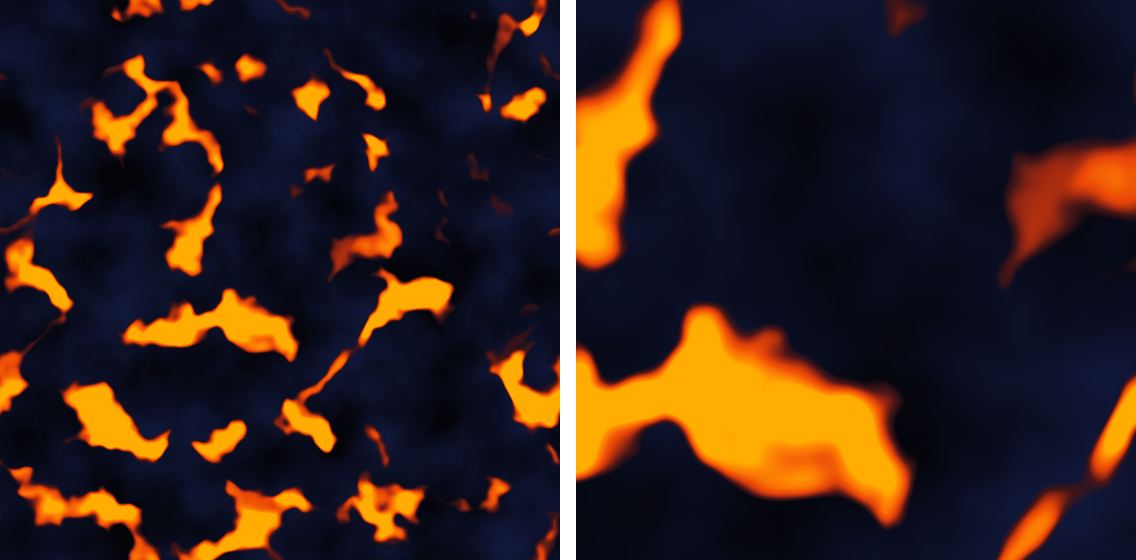
Left: the whole. Right: its middle third, enlarged.
A Shadertoy shader for this texture:

```glsl
vec2 gradientAt(vec2 cell, float period, float seed) {
    cell = mod(cell, period) + seed;
    float angle = 6.2832 * fract(sin(dot(cell, vec2(127.1, 311.7))) * 43758.5);
    return vec2(cos(angle), sin(angle));
}

// Gradient noise that wraps after one canvas
float noise(vec2 uv, float period, float seed) {
    vec2 p = uv * period;
    vec2 i = floor(p), f = p - i;
    vec2 u = f * f * f * (f * (f * 6.0 - 15.0) + 10.0);
    vec2 e = vec2(1, 0);
    float a = dot(gradientAt(i, period, seed), f);
    float b = dot(gradientAt(i + e.xy, period, seed), f - e.xy);
    float c = dot(gradientAt(i + e.yx, period, seed), f - e.yx);
    float d = dot(gradientAt(i + e.xx, period, seed), f - e.xx);
    return mix(mix(a, b, u.x), mix(c, d, u.x), u.y);
}

float fbm(vec2 uv, float period, float seed) {
    float sum = 0.0, amplitude = 1.0;
    for (int k = 0; k < 4; k++) {
        sum += amplitude * noise(uv, period, seed);
        amplitude *= 0.47;
        period *= 2.0;
        seed += 17.3;
    }
    return sum;
}

// Dark smoky blue
vec3 nightColor(vec2 uv) {
    float smoke = 0.5 + 0.9 * fbm(uv, 7.0, 3.7);
    return mix(vec3(0.012, 0.014, 0.03), vec3(0.065, 0.09, 0.225), clamp(smoke, 0.0, 1.0));
}

// Glow, ember, flame and a flat yellow core
vec3 heatColor(vec3 night, float heat) {
    vec3 color = mix(night, vec3(0.25, 0.08, 0.09), smoothstep(0.14, 0.20, heat));
    color = mix(color, vec3(0.60, 0.15, 0.07), smoothstep(0.19, 0.235, heat));
    color = mix(color, vec3(0.92, 0.28, 0.03), smoothstep(0.22, 0.27, heat));
    color = mix(color, vec3(0.99, 0.49, 0.02), smoothstep(0.26, 0.32, heat));
    return mix(color, vec3(1.0, 0.68, 0.01), smoothstep(0.31, 0.36, heat));
}

void mainImage(out vec4 fragColor, in vec2 fragCoord) {
    vec2 uv = fragCoord / iResolution.xy;

    // Folding the plane tears the blobs into hooks and filaments
    vec2 warp = vec2(fbm(uv, 5.0, 41.3), fbm(uv, 5.0, 87.9));
    vec2 folded = uv + 0.13 * warp;

    float heat = noise(folded, 8.0, 11.6) + 0.4 * noise(folded, 16.0, 63.2);
    fragColor = vec4(heatColor(nightColor(uv), heat), 1.0);
}
```
